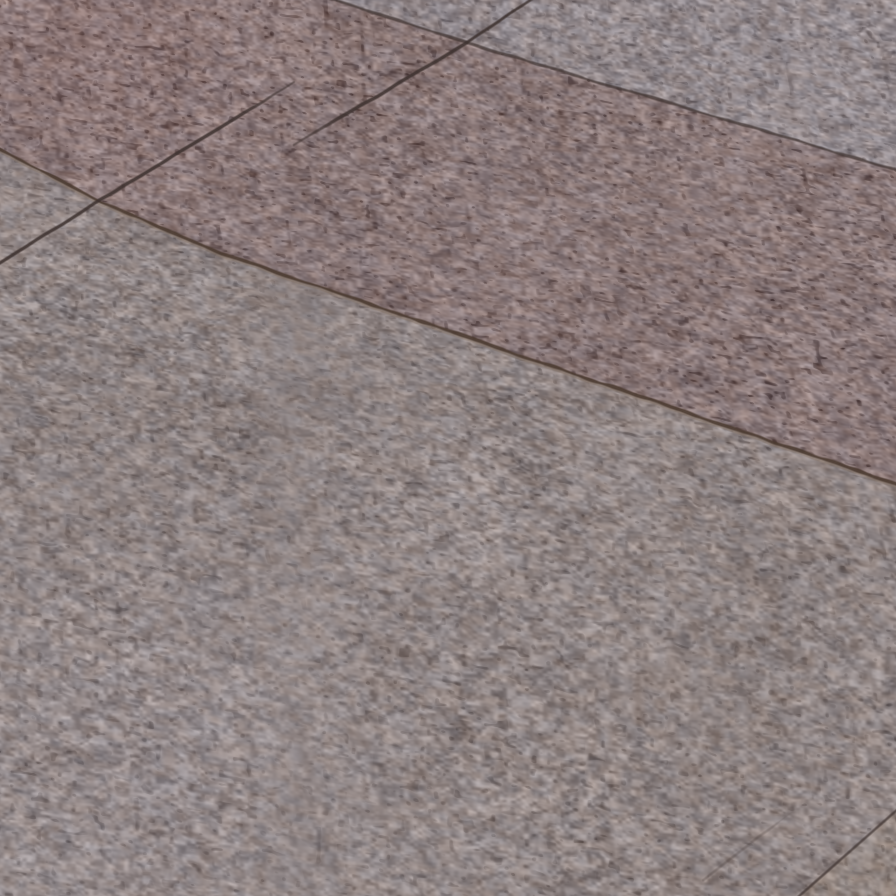
Write a three.js fragment shader that draws this texture.

```glsl
// Granite paving seen at a slant: a reddish band crosses grey slabs.
// Joint lines split the plane into slabs; lightly warped value noise at
// several scales gives the mottling, mineral grain and dark flecks.

varying vec2 vUv;

const vec3 GREY_STONE = vec3(0.555, 0.515, 0.512);
const vec3 COOL_STONE = vec3(0.560, 0.524, 0.535);
const vec3 RED_STONE = vec3(0.530, 0.461, 0.460);
const vec3 TAN_STONE = vec3(0.580, 0.532, 0.512);
const vec3 JOINT_DARK = vec3(0.235, 0.190, 0.180);
const vec3 JOINT_BROWN = vec3(0.290, 0.225, 0.185);
const vec3 JOINT_SAND = vec3(0.520, 0.450, 0.400);
const vec2 GRAIN_SCALE = vec2(112.0, 165.0);
const float GRAIN_CONTRAST = 0.155;
const float FINE_CONTRAST = 0.130;
const float MOTTLE_CONTRAST = 0.055;
const float FLECK_DEPTH = 0.085;
const float TINT_CONTRAST = 0.026;
const float WARP = 0.0035;
const float EDGE = 0.0013;

float hash(vec2 p) {
  vec3 q = fract(vec3(p.xyx) * 0.1031);
  q += dot(q, q.yzx + 33.33);
  return fract((q.x + q.y) * q.z);
}

float noise(vec2 p) {
  vec2 cell = floor(p);
  vec2 f = fract(p);
  f = f * f * (3.0 - 2.0 * f);
  float low = mix(hash(cell), hash(cell + vec2(1.0, 0.0)), f.x);
  float high = mix(hash(cell + vec2(0.0, 1.0)), hash(cell + 1.0), f.x);
  return mix(low, high, f.y);
}

// Heights of the two long joints that bound the red band
float lowerJoint(float x) {
  return max(max(0.833 - 0.515 * x, 0.823 - 0.427 * x), 0.802 - 0.342 * x);
}

float upperJoint(float x) {
  return max(1.119 - 0.320 * x, 1.106 - 0.296 * x);
}

// Coverage of a line whose distance and half width are given
float lineMask(float d, float halfWidth) {
  return 1.0 - smoothstep(halfWidth - EDGE, halfWidth + EDGE, d);
}

// Straight joint from a to b, thinning and fading toward b
float crossJoint(vec2 p, vec2 a, vec2 b, float halfWidth, float fade) {
  vec2 ab = b - a;
  float t = clamp(dot(p - a, ab) / dot(ab, ab), 0.0, 1.0);
  float taper = 1.0 - fade * smoothstep(0.7, 1.0, t);
  return lineMask(length(p - a - ab * t), halfWidth * taper) * taper;
}

// Soft round patch, 1 at its centre
float patchAt(vec2 p, vec2 centre, vec2 radius) {
  vec2 d = (p - centre) / radius;
  return exp(-dot(d, d));
}

// Mineral texture, as an offset of brightness and tint
vec3 granite(vec2 p, float inBand) {
  vec2 q = vec2(p.x, p.y + 0.15 * p.x);
  q += WARP * vec2(noise(p * 60.0), noise(p * 60.0 + 40.0));
  vec2 scale = GRAIN_SCALE * mix(1.0, 1.15, smoothstep(0.3, 1.0, p.y));
  float grain = noise(q * scale) - 0.5;
  float fine = noise(q * scale * 1.8 + 71.0) - 0.5;
  float mottle = noise(q * vec2(30.0, 42.0) + 13.0) - 0.5;
  float cloud = noise(p * 7.0 + 5.0) - 0.5;
  float fleck = smoothstep(0.70, 0.95, noise(q * scale * 1.15 + 137.0));

  // Worn patches and a smoother upright strip
  float strip = exp(-pow((p.x - 0.33) / 0.045, 2.0)) * (1.0 - inBand);
  float clarity = 0.85 + 0.3 * noise(p * 9.0 + 90.0) - 0.3 * strip;
  float light = clarity * (GRAIN_CONTRAST * grain + FINE_CONTRAST * fine
    - FLECK_DEPTH * (1.0 + 0.4 * inBand) * fleck);
  light += MOTTLE_CONTRAST * mottle + 0.018 * cloud + 0.011;

  // Warm feldspar against bluish quartz
  float warmth = noise(q * scale * 0.7 + 211.0) - 0.5;
  return vec3(light) + vec3(1.0, 0.0, -1.0) * TINT_CONTRAST * warmth;
}

void main() {
  vec2 p = vUv;
  float wobble = 0.0018 * (noise(p * 45.0) - 0.5);
  float belowBand = (lowerJoint(p.x) - p.y) * 0.945 + wobble;
  float aboveBand = (p.y - upperJoint(p.x)) * 0.958 + wobble;
  float inBand = smoothstep(-EDGE, EDGE, -max(belowBand, aboveBand));

  // Slab colours, with broad worn and stained patches
  vec3 stone = mix(GREY_STONE, COOL_STONE, smoothstep(-EDGE, EDGE, aboveBand));
  stone = mix(stone, RED_STONE, inBand);
  float corner = (0.88 * (p.x - 0.892) - p.y) * 0.75;
  stone = mix(stone, TAN_STONE, smoothstep(-EDGE, EDGE, corner));
  stone += vec3(0.018, 0.020, 0.026) * patchAt(p, vec2(0.15, 0.12), vec2(0.2, 0.2));
  stone -= 0.016 * patchAt(p, vec2(0.22, 0.55), vec2(0.18, 0.14));
  stone -= vec3(0.008, 0.010, 0.014) * patchAt(p, vec2(0.8, 0.25), vec2(0.25, 0.2));
  stone += vec3(0.012, -0.004, -0.006) * patchAt(p, vec2(0.1, 0.95), vec2(0.2, 0.15));
  vec3 color = stone + granite(p, inBand);

  // Long joints, with sand along the near edge of the lower one
  float breakup = 0.6 + 0.7 * noise(p * 70.0 + 19.0);
  color = mix(color, JOINT_SAND, 0.55 * lineMask(abs(belowBand - 0.0024), 0.0017));
  color = mix(color, JOINT_BROWN, 0.88 * lineMask(abs(belowBand), 0.0018 * breakup));
  color = mix(color, JOINT_DARK, 0.70 * lineMask(abs(aboveBand), 0.0016 * breakup));

  // Slanting joints
  vec2 w = p + vec2(0.0, wobble);
  float cross = crossJoint(w, vec2(0.111, 0.776), vec2(-0.01, 0.701), 0.0018, 0.0);
  cross = max(cross, crossJoint(w, vec2(0.111, 0.776), vec2(0.328, 0.908), 0.0019, 0.4));
  cross = max(cross, crossJoint(w, vec2(0.521, 0.952), vec2(0.328, 0.838), 0.0019, 0.4));
  cross = max(cross, crossJoint(w, vec2(0.521, 0.952), vec2(0.600, 1.006), 0.0016, 0.2));
  cross = max(cross, lineMask(abs(corner), 0.0014) * 0.8);
  cross = max(cross, 0.3 * crossJoint(w, vec2(0.785, 0.018), vec2(0.885, 0.095), 0.0014, 0.8));
  color = mix(color, JOINT_DARK, 0.85 * cross);

  gl_FragColor = vec4(clamp(color, 0.0, 1.0), 1.0);
}
```
